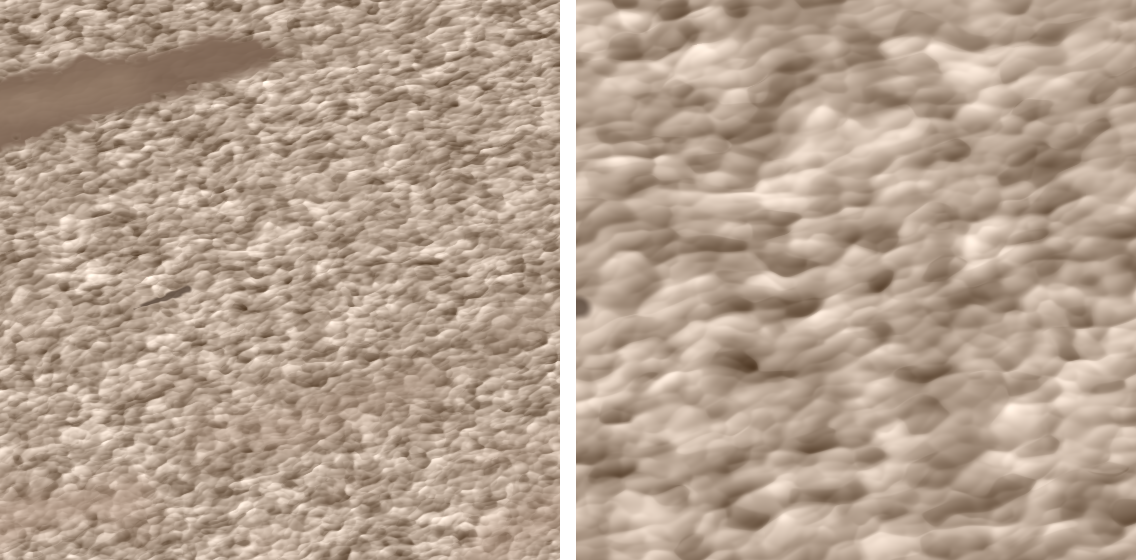
Left, the full canvas; right, a detail of the centre.
Give the GLSL for this texture, as a WebGL 2 fragment shader.

```glsl
#version 300 es
precision highp float;

uniform vec2 u_resolution;
out vec4 fragColor;

vec3 hash3(vec2 cell) {
  vec3 h = fract(cell.xyx * vec3(0.1031, 0.1030, 0.0973));
  h += dot(h, h.yzx + 33.33);
  return fract((h.xxy + h.yzz) * h.zyx);
}

mat2 rotation(float angle) {
  float c = cos(angle), s = sin(angle);
  return mat2(c, -s, s, c);
}

// Soft cellular noise: x = grain tone, y = lit slope, both centred on zero
vec2 grains(vec2 p, float sharpness, vec2 light) {
  vec2 cell = floor(p), local = fract(p);
  vec2 sum = vec2(0.0);
  float total = 0.0;
  for (int j = -1; j <= 1; j++) {
    for (int i = -1; i <= 1; i++) {
      vec2 neighbor = vec2(i, j);
      vec3 rnd = hash3(cell + neighbor);
      vec2 offset = local - neighbor - rnd.xy;
      float weight = exp(-sharpness * dot(offset, offset));
      sum += weight * vec2(rnd.z - 0.5, dot(offset, light));
      total += weight;
    }
  }
  return sum / max(total, 1e-5);
}

// Layered sines for slow, irregular variation
float waves(vec2 p, float frequency) {
  float value = 0.0, amplitude = 0.5;
  for (int i = 0; i < 4; i++) {
    value += amplitude * sin(p.x * frequency + 1.7 * sin(p.y * frequency * 0.8 + float(i)));
    p = rotation(1.1) * p + 0.37;
    frequency *= 1.8;
    amplitude *= 0.6;
  }
  return value;
}

float segmentDistance(vec2 p, vec2 a, vec2 b) {
  vec2 ab = b - a;
  return length(p - a - ab * clamp(dot(p - a, ab) / dot(ab, ab), 0.0, 1.0));
}

float softBand(vec2 p, vec2 a, vec2 b, float width) {
  float d = segmentDistance(p, a, b) / width;
  return exp(-d * d);
}

// Signed depth inside a tapering strip of bare soil
float soilWedge(vec2 p) {
  float lower = 0.735 + 0.31 * p.x;
  float upper = min(0.865 + 0.17 * p.x, 0.895 + 0.45 * (0.54 - p.x));
  return min(p.y - lower, upper - p.y);
}

void main() {
  vec2 p = gl_FragCoord.xy / u_resolution;
  vec2 light = normalize(vec2(-0.45, 0.9));

  // Tilted ground, compressed towards the top
  vec2 ground = rotation(0.24) * p;
  ground.y += 0.16 * p.y * p.y;
  ground += 0.006 * vec2(waves(p, 19.0), waves(p.yx + 3.0, 23.0));

  vec2 coarse = grains(ground * vec2(29.0, 49.0) + 11.0, 7.0, light);
  vec2 medium = grains(rotation(-0.05) * ground * vec2(52.0, 84.0) + 47.0, 6.5, light);
  vec2 fine = grains(rotation(-0.2) * ground * vec2(92.0, 128.0) + 83.0, 6.0, light);
  vec2 clumps = grains(ground * vec2(8.0, 15.0) + 5.0, 6.0, light);

  // Calm, dusty stretches between the stones
  float dust = 0.65 * softBand(p, vec2(0.38, 0.23), vec2(0.72, 0.30), 0.075);
  dust += 0.6 * softBand(p, vec2(0.90, 0.42), vec2(1.05, 0.46), 0.06);
  dust += 0.7 * softBand(p, vec2(0.0, 0.06), vec2(0.24, 0.11), 0.045);
  dust += 0.6 * softBand(p, vec2(0.88, 0.03), vec2(1.02, 0.08), 0.06);
  dust += 0.5 * softBand(p, vec2(0.50, 0.91), vec2(0.72, 0.94), 0.025);
  dust += 0.22 * waves(ground * vec2(1.0, 2.0), 9.0) + 0.5 * clumps.x;
  dust = clamp(dust, 0.0, 0.8);

  // Stone relief
  float relief = 0.16 * coarse.x + 0.09 * coarse.y;
  relief += 0.20 * medium.x + 0.14 * medium.y;
  relief += 0.10 * fine.x + 0.06 * fine.y;
  float pits = smoothstep(0.12, 0.34, -medium.x - 0.5 * coarse.y);
  float flecks = smoothstep(0.14, 0.36, coarse.x + 0.5 * medium.y);
  relief += 0.04 * flecks - 0.05 * pits;
  float value = relief * mix(1.1, 0.45, dust) + 0.05 * clumps.x - 0.025 * dust;
  value += 0.010 * waves(p, 6.0);

  vec3 stone = vec3(0.711, 0.634, 0.566) + value * vec3(1.0, 1.03, 1.06);
  float warmth = dust * smoothstep(0.55, 0.1, p.y);
  stone += warmth * vec3(0.008, -0.010, -0.013);

  // Bare soil with a ragged border
  float ragged = soilWedge(p) + 0.022 * coarse.x + 0.016 * medium.x + 0.005 * waves(p, 24.0);
  float soilMask = smoothstep(-0.010, 0.014, ragged);
  float pale = softBand(p, vec2(0.0, 0.81), vec2(0.22, 0.85), 0.035);
  vec3 soil = mix(vec3(0.515, 0.420, 0.352), vec3(0.575, 0.480, 0.405), pale);
  soil += 0.035 * clumps.x + 0.025 * coarse.x + 0.015 * medium.y;
  vec3 color = mix(stone, soil, soilMask);

  // Narrow shadowed crack
  float crack = segmentDistance(p, vec2(0.24, 0.448), vec2(0.335, 0.484));
  float crackWidth = mix(0.001, 0.005, smoothstep(0.24, 0.32, p.x)) + 0.006 * medium.x;
  float crackMask = 1.0 - smoothstep(-0.002, 0.003, crack - crackWidth);
  color = mix(color, vec3(0.34, 0.27, 0.22), 0.8 * crackMask);

  fragColor = vec4(clamp(color, 0.0, 1.0), 1.0);
}
```
